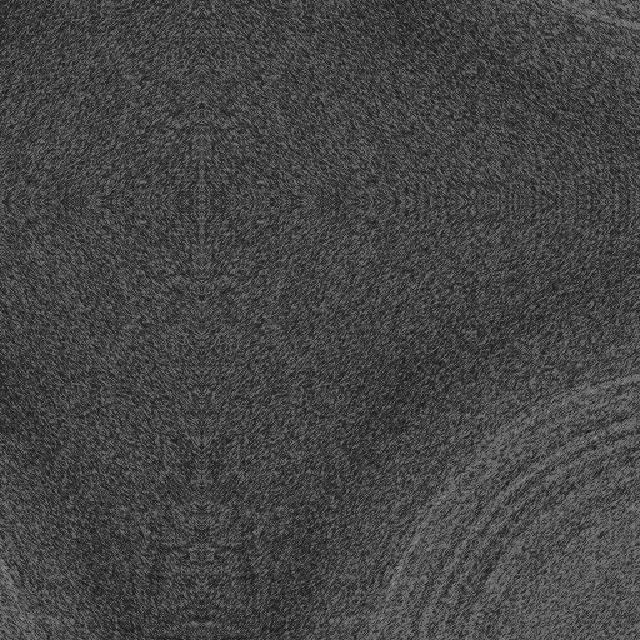
A WebGL 2 fragment shader for this texture:

```glsl
#version 300 es
precision highp float;
uniform vec2 u_resolution;
out vec4 fragColor;

#define GRID 512.0
#define MIRROR_CELL vec2(161.0, 350.0)
#define RING_CENTER vec2(0.79)
#define BASE_TONE 0.256
#define GRAIN 1.0
#define RING_CONTRAST 0.5
#define LINE_CONTRAST 0.2
#define WHITE_LEVEL 0.78

float hash(vec2 cell) {
    uvec2 q = uvec2(ivec2(cell) + 4096) * uvec2(1597334673u, 3812015801u);
    uint n = (q.x ^ q.y) * 1597334673u;
    n = (n ^ (n >> 15)) * 2246822519u;
    return float((n ^ (n >> 13)) >> 8) / 16777216.0;
}

float valueNoise(vec2 p) {
    vec2 i = floor(p), f = fract(p);
    f = f * f * (3.0 - 2.0 * f);
    return mix(mix(hash(i), hash(i + vec2(1, 0)), f.x),
               mix(hash(i + vec2(0, 1)), hash(i + vec2(1, 1)), f.x), f.y);
}

float bump(float x, float width) {
    return exp(-x * x / (width * width));
}

// Triangular grain, tied to its diagonal neighbour along the arcs
float softGrain(vec2 cell) {
    vec2 next = cell + vec2(1, -1);
    float here = hash(cell) + hash(cell + 1777.0) - 1.0;
    float beside = hash(next) + hash(next + 1777.0) - 1.0;
    return 0.8 * here + 0.4 * beside;
}

// Broad light and dark zones around the distant ring centre
float toneField(vec2 p, float r) {
    float tone = BASE_TONE;
    tone += 0.07 * smoothstep(0.65, 0.5, r);
    tone -= 0.026 * bump(r - 0.68, 0.045);
    tone -= 0.024 * bump(length(p - vec2(0.28)), 0.08);
    tone -= 0.012 * smoothstep(0.42, 0.6, p.y) * smoothstep(0.62, 0.7, r);
    tone -= 0.06 * bump(r - 0.445, 0.009) + 0.05 * bump(r - 0.405, 0.009);
    tone += 0.03 * bump(r - 0.522, 0.006) + 0.035 * bump(r - 0.3, 0.035);
    return tone;
}

// Thin concentric grooves, broken up along each arc
float ringLines(vec2 p, float r) {
    vec2 d = p - RING_CENTER;
    float arc = atan(d.y, d.x);
    float fine = valueNoise(vec2(r * 230.0, 3.0)) - 0.5;
    float broad = valueNoise(vec2(r * 110.0, 27.0)) - 0.5;
    float dashes = valueNoise(vec2(r * 260.0, arc * 60.0)) - 0.5;
    float zone = smoothstep(0.63, 0.53, r) * smoothstep(0.26, 0.4, r);
    return zone * (fine + 0.5 * broad + 0.7 * dashes);
}

// Faint interference lines near the mirror axes
float axisLines(vec2 p) {
    float bars = 0.5 * cos(p.x * 500.0) * bump(p.x, 0.075) * smoothstep(0.14, 0.05, p.y);
    float spine = 0.6 * bump(p.x, 0.003) * smoothstep(0.2, 0.06, p.y);
    float offset = p.y - p.x - 0.1;
    float rays = (0.35 + 0.65 * cos(offset * 300.0)) * bump(offset, 0.03)
               * smoothstep(0.19, 0.03, p.x);
    float arcs = 0.6 * cos(length(p - vec2(0.2, 0.0)) * 560.0)
               * bump(p.y, 0.13) * smoothstep(0.42, 0.6, p.x);
    float ripples = 0.4 * cos(length(p - vec2(0.5, 0.0)) * 400.0)
                  * bump(p.y, 0.06) * bump(p.x - 0.36, 0.12);
    return bars + spine + rays + arcs + ripples;
}

// Dashed rows and spreading strands below the centre
float fanLines(vec2 p) {
    float zone = smoothstep(0.28, 0.42, p.y);
    float rows = valueNoise(vec2(p.x * 60.0, p.y * 170.0)) - 0.5;
    float spread = p.x / (0.2 + 0.5 * p.y);
    float strands = valueNoise(vec2(spread * 75.0, p.y * 12.0)) - 0.5;
    float edgeRow = bump(p.y - 0.655, 0.005) * smoothstep(0.14, 0.22, p.x)
                  * smoothstep(0.38, 0.28, p.x);
    return zone * (2.2 * rows * bump(p.x, 0.17) + 1.5 * strands * bump(p.x, 0.24))
         + 0.7 * edgeRow;
}

void main() {
    vec2 uv = gl_FragCoord.xy / u_resolution;
    vec2 cell = abs(floor(uv * GRID) - MIRROR_CELL);
    vec2 p = abs(uv - (MIRROR_CELL + 0.5) / GRID);
    float r = length(p - RING_CENTER);

    // Pattern below the centre only appears beyond the upper mirror edge
    float lines = RING_CONTRAST * ringLines(p, r)
                + LINE_CONTRAST * (axisLines(p) + fanLines(p));
    float shade = toneField(p, r) * exp(GRAIN * softGrain(cell) + lines);

    // Soft shoulder keeps highlights grey
    shade = mix(shade, WHITE_LEVEL * (1.0 - exp(-shade / WHITE_LEVEL)), smoothstep(0.3, 0.7, shade));
    fragColor = vec4(vec3(clamp(shade, 0.0, 1.0)), 1.0);
}
```
